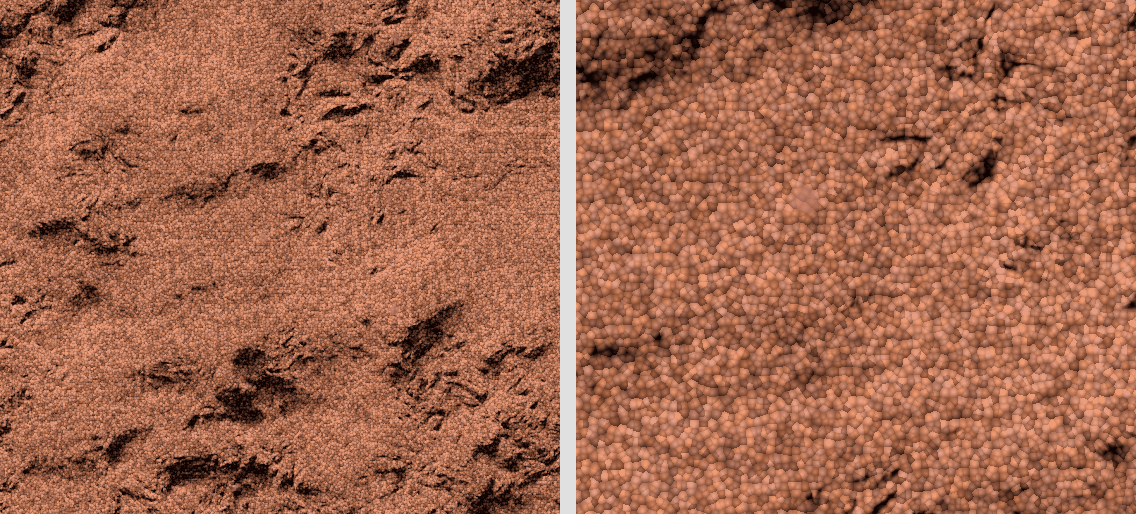
Left: the whole. Right: its middle third, enlarged.
A WebGL 1 fragment shader for this texture:

```glsl
precision highp float;
uniform vec2 u_resolution;

// Palette, from crevice to sunlit grain
const vec3 SHADOW_COLOR = vec3(0.15, 0.07, 0.05);
const vec3 SAND_COLOR = vec3(0.58, 0.35, 0.25);
const vec3 LIGHT_COLOR = vec3(0.80, 0.52, 0.40);
const vec3 PEBBLE_COLOR = vec3(0.68, 0.44, 0.37);

// Tuning, lengths in canvas heights
const vec2 LIGHT_DIR = vec2(-0.35, 0.94);
const float BASE_TONE = 0.64;
const float SLOPE_CONTRAST = 0.08;
const float SHADOW_DEPTH = 0.42;
const float SHADOW_REACH = 0.004;
const float SHADOW_GROWTH = 1.6;
const float RELIEF_FREQ = 5.0;
const float SCARP_FREQ = 3.6;
const float SCARP_HEIGHT = 0.028;
const float GRAIN_FREQ = 215.0;
const float GRAIN_VARIATION = 0.32;
const float GRAIN_GAP = 0.35;
const float GRAIN_FACET = 0.12;
const float HUE_JITTER = 0.09;
const float PEBBLE_FREQ = 7.0;
const float PEBBLE_SHARE = 0.2;
const mat2 OCTAVE_TURN = mat2(0.8, 0.6, -0.6, 0.8);

float hash(vec2 p) {
  return fract(sin(dot(p, vec2(127.1, 311.7))) * 43758.5453);
}

vec2 hash2(vec2 p) {
  return vec2(hash(p), hash(p + 57.3));
}

float noise(vec2 p) {
  vec2 i = floor(p);
  vec2 f = fract(p);
  f = f * f * (3.0 - 2.0 * f);
  float low = mix(hash(i), hash(i + vec2(1.0, 0.0)), f.x);
  float high = mix(hash(i + vec2(0.0, 1.0)), hash(i + 1.0), f.x);
  return mix(low, high, f.y);
}

// Broad swells, broken ledges and rounded crumbs with sharp creases
float sandHeight(vec2 p, float crumble) {
  vec2 ragged = p + 0.035 * vec2(noise(p * 17.0), noise(p * 17.0 + 31.0));
  float ledge = smoothstep(0.47, 0.53, noise(ragged * SCARP_FREQ + 4.7));
  float height = SCARP_HEIGHT * ledge * noise(p * 6.0 + 11.0);
  vec2 q = ragged * RELIEF_FREQ;
  float amplitude = 1.0 / RELIEF_FREQ;
  for (int i = 0; i < 6; i++) {
    float n = noise(q);
    height += amplitude * (i < 2 ? n : abs(n - 0.5) * crumble);
    q = OCTAVE_TURN * q * 2.0 + 19.1;
    amplitude *= 0.5;
  }
  return height;
}

// Returns grain tone in x and the grain's random value in y
vec2 grains(vec2 p) {
  vec2 q = p * GRAIN_FREQ;
  vec2 cell = floor(q);
  float nearest = 9.0;
  vec2 offset = vec2(0.0);
  vec2 owner = cell;
  for (int y = -1; y <= 1; y++) {
    for (int x = -1; x <= 1; x++) {
      vec2 id = cell + vec2(float(x), float(y));
      vec2 d = q - id - hash2(id);
      if (dot(d, d) < nearest) {
        nearest = dot(d, d);
        offset = d;
        owner = id;
      }
    }
  }
  float value = hash(owner + 7.9);
  float tone = GRAIN_VARIATION * (value - 0.5) + GRAIN_GAP * (0.48 - sqrt(nearest));
  return vec2(tone + GRAIN_FACET * dot(offset, LIGHT_DIR), hash(owner + 23.4));
}

float pebbleMask(vec2 p) {
  vec2 q = p * PEBBLE_FREQ;
  vec2 id = floor(q);
  vec2 center = 0.2 + 0.6 * hash2(id + 3.1);
  float radius = mix(0.035, 0.075, hash(id + 8.8));
  float outline = length(fract(q) - center) + 0.04 * (noise(p * 90.0) - 0.5);
  float present = step(1.0 - PEBBLE_SHARE, hash(id + 41.0));
  return present * (1.0 - smoothstep(radius - 0.015, radius + 0.01, outline));
}

void main() {
  vec2 p = gl_FragCoord.xy / u_resolution.y;

  // Smooth and crumbly patches
  float patchiness = 0.6 * noise(p * 4.0 + 2.3) + 0.4 * noise(p * 9.0 + 8.1);
  float crumble = mix(0.55, 1.4, smoothstep(0.28, 0.65, patchiness));

  // Slope towards the light and the horizon that blocks it
  float ground = sandHeight(p, crumble);
  float slope = 0.0;
  float horizon = -9.0;
  float reach = SHADOW_REACH;
  for (int i = 0; i < 6; i++) {
    float rise = (sandHeight(p + LIGHT_DIR * reach, crumble) - ground) / reach;
    if (i == 0) slope = rise;
    horizon = max(horizon, rise);
    reach *= SHADOW_GROWTH;
  }

  vec2 grain = grains(p);
  float pebble = pebbleMask(p);
  float tone = BASE_TONE - SLOPE_CONTRAST * clamp(slope, -1.8, 1.8);
  tone -= SHADOW_DEPTH * smoothstep(0.6, 1.9, horizon);
  tone += grain.x * (1.0 - 0.6 * pebble);
  tone = clamp(tone, 0.06, 0.92);

  // Tone is the red level, which places it between the palette stops
  vec3 dark = mix(SHADOW_COLOR, SAND_COLOR, (tone - SHADOW_COLOR.r) / (SAND_COLOR.r - SHADOW_COLOR.r));
  vec3 bright = mix(SAND_COLOR, LIGHT_COLOR, (tone - SAND_COLOR.r) / (LIGHT_COLOR.r - SAND_COLOR.r));
  vec3 color = tone < SAND_COLOR.r ? dark : bright;
  color *= 1.0 + HUE_JITTER * (grain.y - 0.5) * vec3(0.6, -0.3, -2.0);
  color = mix(color, PEBBLE_COLOR * (0.4 + tone), 0.6 * pebble);
  gl_FragColor = vec4(clamp(color, 0.0, 1.0), 1.0);
}
```
